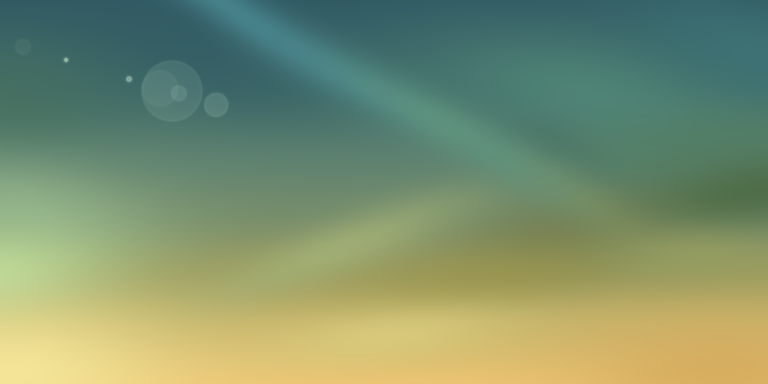
A Shadertoy shader for this background:

```glsl
const int STOPS = 7;
const vec3 SKY[STOPS] = vec3[STOPS](
    vec3(0.92, 0.77, 0.45), vec3(0.78, 0.71, 0.42), vec3(0.61, 0.61, 0.37),
    vec3(0.46, 0.55, 0.42), vec3(0.37, 0.51, 0.44), vec3(0.25, 0.42, 0.41),
    vec3(0.19, 0.35, 0.39));
const float STOP_HEIGHT[STOPS] = float[STOPS](0.0, 0.15, 0.29, 0.44, 0.59, 0.77, 1.0);

const vec3 DEEP_TEAL = vec3(0.19, 0.35, 0.39);
const vec3 SOFT_TEAL = vec3(0.32, 0.53, 0.47);
const vec3 EDGE_TEAL = vec3(0.24, 0.45, 0.46);
const vec3 MOSS = vec3(0.29, 0.41, 0.26);
const vec3 OLIVE = vec3(0.45, 0.49, 0.31);
const vec3 GOLD_OLIVE = vec3(0.60, 0.58, 0.30);
const vec3 SAGE = vec3(0.56, 0.69, 0.54);
const vec3 MINT = vec3(0.73, 0.86, 0.61);
const vec3 STREAK = vec3(0.64, 0.70, 0.47);
const vec3 CREAM = vec3(0.96, 0.91, 0.61);
const vec3 PALE_GOLD = vec3(0.86, 0.81, 0.50);
const vec3 AMBER = vec3(0.83, 0.66, 0.36);

const vec2 BEAM_START = vec2(0.60, 0.98);
const float BEAM_SLOPE = -0.55;
const float BEAM_WIDTH = 0.062;
const vec3 BEAM_BLUE = vec3(0.29, 0.53, 0.56);
const vec3 BEAM_GREEN = vec3(0.38, 0.59, 0.50);
const vec3 BEAM_OLIVE = vec3(0.54, 0.60, 0.39);

// Lens discs: centre, radius, opacity
const int DISCS = 7;
const vec4 DISC[DISCS] = vec4[DISCS](
    vec4(0.448, 0.763, 0.079, 0.12), vec4(0.417, 0.770, 0.047, 0.07),
    vec4(0.466, 0.757, 0.020, 0.13), vec4(0.563, 0.727, 0.031, 0.17),
    vec4(0.060, 0.878, 0.020, 0.06), vec4(0.172, 0.844, 0.005, 0.55),
    vec4(0.336, 0.794, 0.007, 0.45));
const vec3 DISC_COLOR = vec3(0.75, 0.88, 0.80);

vec3 skyGradient(float y) {
    vec3 color = SKY[0];
    for (int i = 1; i < STOPS; i++) {
        float t = clamp((y - STOP_HEIGHT[i - 1]) / (STOP_HEIGHT[i] - STOP_HEIGHT[i - 1]), 0.0, 1.0);
        color = mix(color, SKY[i], mix(t, smoothstep(0.0, 1.0, t), 0.3));
    }
    return color;
}

// Soft, rotated elliptical weight
float glow(vec2 p, vec2 center, vec2 radii, float angle) {
    float c = cos(angle), s = sin(angle);
    vec2 d = p - center;
    d = vec2(c * d.x + s * d.y, c * d.y - s * d.x) / radii;
    return exp(-dot(d, d));
}

vec3 addClouds(vec3 color, vec2 p) {
    // Cool upper sky
    color = mix(color, DEEP_TEAL, 0.55 * glow(p, vec2(0.50, 0.86), vec2(0.35, 0.13), -0.3));
    color = mix(color, vec3(0.28, 0.44, 0.37), 0.7 * glow(p, vec2(0.0, 0.73), vec2(0.28, 0.17), 0.0));
    color = mix(color, SOFT_TEAL, 0.85 * glow(p, vec2(1.55, 0.75), vec2(0.42, 0.15), -0.2));
    color = mix(color, EDGE_TEAL, 0.85 * glow(p, vec2(1.98, 0.86), vec2(0.35, 0.13), -0.35));
    color = mix(color, vec3(0.27, 0.44, 0.40), 0.65 * glow(p, vec2(1.45, 0.62), vec2(0.16, 0.06), -0.4));
    // Green middle band
    color = mix(color, vec3(0.32, 0.49, 0.38), 0.65 * glow(p, vec2(1.85, 0.62), vec2(0.40, 0.10), 0.1));
    color = mix(color, MOSS, 0.85 * glow(p, vec2(1.97, 0.50), vec2(0.36, 0.09), 0.15));
    color = mix(color, OLIVE, 0.75 * glow(p, vec2(1.47, 0.38), vec2(0.26, 0.10), 0.1));
    color = mix(color, SAGE, 0.85 * glow(p, vec2(0.03, 0.47), vec2(0.34, 0.13), -0.1));
    color = mix(color, MINT, 0.90 * glow(p, vec2(-0.04, 0.29), vec2(0.34, 0.13), 0.1));
    // Warm lower clouds
    color = mix(color, GOLD_OLIVE, 0.75 * glow(p, vec2(1.27, 0.27), vec2(0.32, 0.08), 0.15));
    color = mix(color, STREAK, 0.80 * glow(p, vec2(0.88, 0.35), vec2(0.34, 0.065), 0.36));
    color = mix(color, vec3(0.58, 0.62, 0.38), 0.75 * glow(p, vec2(1.81, 0.33), vec2(0.20, 0.07), 0.0));
    color = mix(color, PALE_GOLD, 0.75 * glow(p, vec2(1.02, 0.13), vec2(0.32, 0.075), 0.12));
    color = mix(color, CREAM, 0.90 * glow(p, vec2(0.02, 0.03), vec2(0.42, 0.18), 0.0));
    return mix(color, AMBER, 0.80 * glow(p, vec2(1.88, 0.02), vec2(0.38, 0.16), 0.0));
}

vec3 addBeam(vec3 color, vec2 p) {
    float x = p.x - BEAM_START.x;
    float bend = 0.025 * sin(x * 6.0) * exp(-2.0 * max(x, 0.0));
    float across = (p.y - BEAM_START.y - BEAM_SLOPE * x + bend) / sqrt(1.0 + BEAM_SLOPE * BEAM_SLOPE);
    float fade = mix(0.85, 0.5, smoothstep(0.5, 0.9, x)) * (1.0 - smoothstep(0.85, 1.2, x));
    vec3 tint = mix(BEAM_BLUE, BEAM_GREEN, smoothstep(0.1, 0.6, x));
    tint = mix(tint, BEAM_OLIVE, smoothstep(0.65, 1.1, x));
    return mix(color, tint, fade * exp(-pow(across / BEAM_WIDTH, 2.0)));
}

vec3 addDiscs(vec3 color, vec2 p, float pixel) {
    for (int i = 0; i < DISCS; i++) {
        float d = length(p - DISC[i].xy) - DISC[i].z;
        float fill = 1.0 - smoothstep(-pixel, pixel, d);
        float rim = exp(-pow(d / 0.004, 2.0));
        color = mix(color, DISC_COLOR, DISC[i].w * (fill + 0.35 * rim));
    }
    return color;
}

void mainImage(out vec4 fragColor, in vec2 fragCoord) {
    vec2 p = fragCoord / iResolution.xy * vec2(2.0, 1.0);
    vec3 color = addClouds(skyGradient(p.y), p);
    color = addBeam(color, p);
    color = addDiscs(color, p, 1.0 / iResolution.y);
    fragColor = vec4(color, 1.0);
}
```
